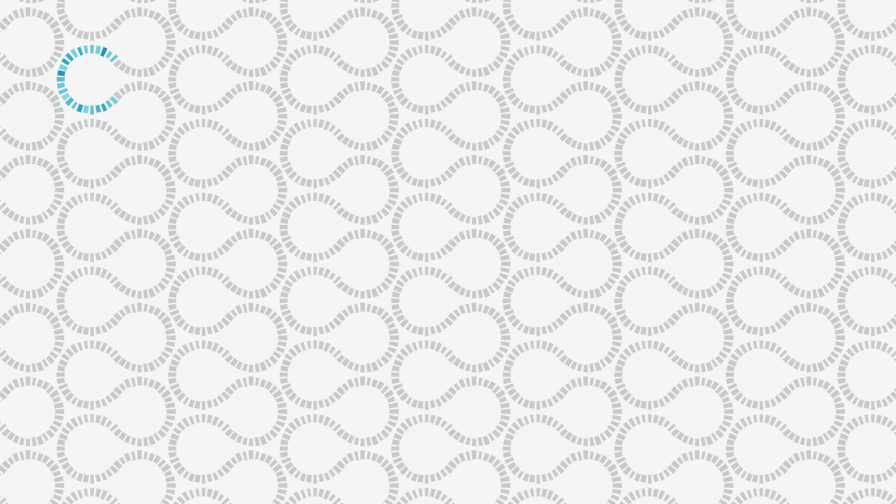
Give the GLSL for this pattern, as a Shadertoy shader.

```glsl
#define CELL vec2(0.2213, 0.1465)
#define ORIGIN vec2(0.1810, 0.8426)
#define PAIR_GAP 0.0975
#define RADIUS 0.0607
#define BAND 0.0172
#define TICKS 25.0
#define DUTY 0.64
#define PAPER vec3(0.96)
#define INK vec3(0.785, 0.79, 0.79)
#define ACCENT_LIGHT vec3(0.55, 0.83, 0.90)
#define ACCENT_DARK vec3(0.0, 0.56, 0.68)

float hash(float n) {
    return fract(sin(n * 91.345 + 4.7) * 4375.85);
}

// Signed distance to an arc of radial ticks, open toward +x; also gives the tick index
float tickArc(vec2 p, float openAngle, float seed, out float tick) {
    float limit = 3.14159265 - openAngle;
    float along = (atan(p.y, -p.x) / limit * 0.5 + 0.5) * TICKS;
    tick = floor(along);
    if (tick < 0.0 || tick >= TICKS) return 1.0;

    float radius = length(p);
    float pitch = 2.0 * limit / TICKS;
    float id = tick + seed;
    float halfWidth = 0.5 * DUTY * pitch * RADIUS * mix(0.7, 1.3, hash(id));
    float halfLength = 0.5 * BAND * mix(0.8, 1.05, hash(id + 37.0));
    float shift = (hash(id + 71.0) - 0.5) * 0.12 * BAND;

    // Ticks widen slightly outward
    float taper = mix(1.0, radius / RADIUS, 0.7);
    float across = abs(fract(along) - 0.5) * pitch * radius - halfWidth * taper;
    return max(across, abs(radius - RADIUS - shift) - halfLength);
}

void mainImage(out vec4 fragColor, in vec2 fragCoord) {
    vec2 uv = fragCoord / iResolution.y;
    float blur = 0.8 / iResolution.y;
    vec2 pairOffset = vec2(PAIR_GAP, 0.5 * CELL.y);
    float openAngle = atan(pairOffset.y, pairOffset.x);
    vec3 color = PAPER;

    // Facing arcs join at their ends into continuous waves
    for (int side = 0; side < 2; side++) {
        float s = float(side);
        vec2 p = uv - ORIGIN - s * pairOffset;
        vec2 cellId = floor(p / CELL + 0.5);
        p -= cellId * CELL;
        p.x *= 1.0 - 2.0 * s;

        float tick;
        float d = tickArc(p, openAngle, s * 53.0, tick);

        // A single arc carries the accent tint
        bool accented = side == 0 && cellId == vec2(0.0);
        vec3 tint = accented ? mix(ACCENT_LIGHT, ACCENT_DARK, hash(tick + 19.0)) : INK;
        color = mix(color, tint, 1.0 - smoothstep(-blur, blur, d));
    }
    fragColor = vec4(color, 1.0);
}
```
